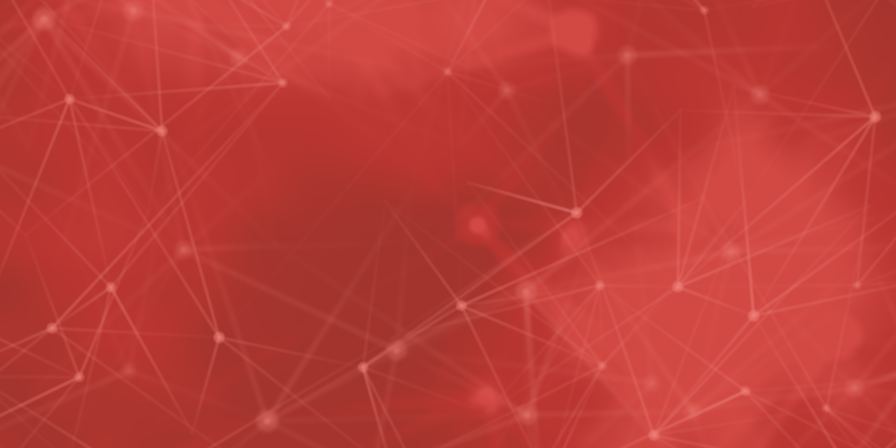
Write a WebGL 1 fragment shader that draws this background.

```glsl
precision highp float;
// Red backdrop with a glowing network of nodes and thin lines, in and out of focus.
uniform vec2 u_resolution;

float hash(vec2 p) {
  return fract(sin(dot(p, vec2(127.1, 311.7))) * 43758.5453);
}

vec2 hash2(vec2 p) {
  return vec2(hash(p), hash(p + 37.3));
}

float noise(vec2 p) {
  vec2 i = floor(p), f = fract(p);
  f = f * f * (3.0 - 2.0 * f);
  return mix(mix(hash(i), hash(i + vec2(1.0, 0.0)), f.x),
             mix(hash(i + vec2(0.0, 1.0)), hash(i + 1.0), f.x), f.y);
}

float spot(vec2 p, vec2 center, vec2 radius) {
  vec2 q = (p - center) / radius;
  return exp(-dot(q, q));
}

// Where the network is dense: lower right, upper edge and left side.
float density(vec2 p) {
  return 0.95 * spot(p, vec2(1.6, 0.2), vec2(0.42, 0.36))
       + 0.85 * spot(p, vec2(0.72, 0.98), vec2(0.65, 0.17))
       + 0.38 * spot(p, vec2(0.15, 0.55), vec2(0.3, 0.4))
       + 0.40 * spot(p, vec2(1.72, 0.65), vec2(0.22, 0.3));
}

vec2 nodePosition(vec2 cell, float seed) {
  return cell + 0.08 + 0.84 * hash2(cell + seed);
}

// One focal plane: jittered nodes, each with spokes to nearby nodes.
float network(vec2 p, float scale, float width, float seed) {
  vec2 q = p * scale, home = floor(q);
  float w = width * scale, light = 0.0;
  for (int j = -2; j <= 2; j++) {
    for (int i = -2; i <= 2; i++) {
      vec2 cell = home + vec2(float(i), float(j));
      vec2 a = nodePosition(cell, seed);
      if (hash(cell + seed + 5.7) > 0.16 + 0.75 * density(a / scale)) continue;
      float power = 0.3 + 0.7 * hash(cell + seed + 9.1);
      vec2 toPixel = q - a;
      float radius = w * (1.6 + 1.0 * power);
      light += power * (1.0 - smoothstep(0.4 * radius, radius, length(toPixel)));
      for (int k = 0; k < 7; k++) {
        vec2 pick = hash2(cell + seed + 13.7 * float(k + 1));
        vec2 spoke = nodePosition(cell + floor(pick * 5.0) - 2.0, seed) - a;
        float t = clamp(dot(toPixel, spoke) / max(dot(spoke, spoke), 0.0001), 0.0, 1.0);
        float line = 1.0 - smoothstep(0.0, w, length(toPixel - spoke * t));
        light += line * power * mix(0.5, 0.06, t) * (0.3 + 0.7 * hash(pick + 2.0));
      }
    }
  }
  return light;
}

void main() {
  vec2 p = gl_FragCoord.xy / u_resolution.y;

  // Cloudy ground, darkest in the middle and the upper right
  float cloud = 0.6 * noise(p * 3.4 + 4.0) + 0.4 * noise(p * 8.5 + 11.0);
  float glow = 0.1 + density(p) * (0.45 + 0.75 * cloud) + 0.36 * (cloud - 0.25);
  glow += 0.25 * spot(p, vec2(0.98, 0.67), vec2(0.25, 0.1));
  glow -= 0.22 * spot(p, vec2(1.0, 0.35), vec2(0.4, 0.3));
  glow -= 0.15 * spot(p, vec2(1.35, 0.72), vec2(0.2, 0.2));
  glow -= 0.12 * spot(p, vec2(1.95, 0.95), vec2(0.3, 0.25));

  // Far, blurred plane lights the ground
  glow += 0.42 * network(p, 3.6, 0.028, 61.0);

  vec3 color = mix(vec3(0.635, 0.203, 0.178), vec3(0.73, 0.21, 0.19),
                   smoothstep(0.02, 0.48, glow));
  color = mix(color, vec3(0.825, 0.285, 0.262), smoothstep(0.42, 0.98, glow));

  // Soft middle plane and sharp front plane
  float light = 0.36 * network(p, 4.0, 0.013, 23.0)
              + 0.85 * network(p, 4.4, max(0.0065, 1.3 / u_resolution.y), 7.0);
  color = mix(color, vec3(0.94, 0.53, 0.50), 0.88 * (1.0 - exp(-1.3 * light)));

  gl_FragColor = vec4(color, 1.0);
}
```
